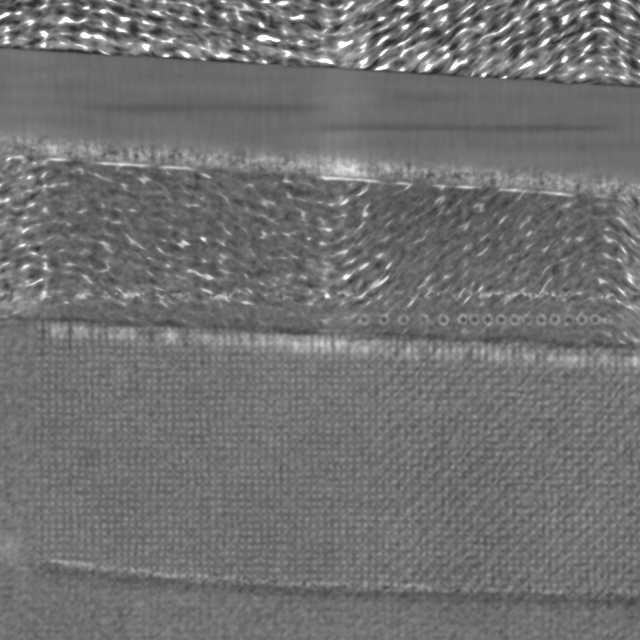
Give the GLSL for this texture, as a Shadertoy shader.

```glsl
const float TAU = 6.2831853;

vec2 hashGradient(vec2 cell) {
    vec2 h = vec2(dot(cell, vec2(127.1, 311.7)), dot(cell, vec2(269.5, 183.3)));
    return 2.0 * fract(sin(h) * 43758.55) - 1.0;
}

// Gradient noise
float noise(vec2 p) {
    vec2 i = floor(p), f = fract(p);
    vec2 u = f * f * (3.0 - 2.0 * f);
    float a = dot(hashGradient(i), f);
    float b = dot(hashGradient(i + vec2(1, 0)), f - vec2(1, 0));
    float c = dot(hashGradient(i + vec2(0, 1)), f - vec2(0, 1));
    float d = dot(hashGradient(i + 1.0), f - 1.0);
    return mix(mix(a, b, u.x), mix(c, d, u.x), u.y);
}

vec2 noisePair(vec2 p) { return vec2(noise(p), noise(p + 9.3)); }

// Soft bell of half-width w around zero
float bell(float d, float w) { return exp(-d * d / (w * w)); }

// Window from a to b with soft ends
float span(float x, float a, float b, float soft) {
    return smoothstep(a - soft, a + soft, x) * (1.0 - smoothstep(b - soft, b + soft, x));
}

// Rounded valley at the centre, arches near both sides, gentler on the left
float foldHeight(float x) {
    float d = sqrt((x - 0.52) * (x - 0.52) + 0.0006);
    float arch = 0.42 - sqrt((d - 0.42) * (d - 0.42) + 0.0004);
    return arch * mix(0.45, 1.0, smoothstep(0.42, 0.56, x));
}

// Short slanted dashes: noise at two scales plus a loose lattice
float strokes(vec2 p, float slant, vec2 density, float regularity) {
    vec2 q = vec2(p.x, p.y + slant * foldHeight(p.x)) + 0.008 * noisePair(p * 27.0);
    float rough = noise(q * density) + 0.65 * noise(q * density * 1.8 + 7.0);
    return rough + regularity * (sin(TAU * q.x * 32.0) * 0.7 + sin(TAU * q.y * 49.0));
}

// Lift the crests of a signed relief toward white
float crest(float n) { return 0.4 * n + 0.65 * smoothstep(0.2, 0.75, n); }

// Woven grid with drifting, uneven threads
float weave(vec2 p, float threads) {
    vec2 warp = 2.8 * noisePair(p * 21.0) + 1.8 * noisePair(p * 55.0);
    vec2 s = sin(TAU * threads * p + warp);
    vec2 uneven = 0.7 + noisePair(p * 31.0);
    float diagonal = sin(TAU * threads * 0.5 * (p.x + p.y) + warp.x * 2.0);
    float lean = 0.15 + 0.4 * smoothstep(0.5, 0.65, p.x);
    return 0.55 * dot(uneven, s) + 0.35 * s.x * s.y + lean * diagonal;
}

// Row of small rings centred on a height
float ringRow(vec2 p, float height, float pitch, float radius) {
    float r = length(vec2((fract(p.x / pitch) - 0.5) * pitch, p.y - height));
    return bell(r - radius, 0.003) - 0.6 * bell(r, 0.004);
}

void mainImage(out vec4 fragColor, in vec2 fragCoord) {
    vec2 p = fragCoord / iResolution.xy;
    p.y = 1.0 - p.y; // depth grows downward
    float x = p.x, y = p.y;
    // Signed depth below each slanted boundary
    float wobble = 0.005 * noise(vec2(x * 14.0, 2.0));
    float hem = y - 0.074 - 0.061 * x - wobble * 0.5;
    float seam = y - 0.241 - 0.067 * x - wobble * 0.5;
    float crease = y - 0.496 - 0.046 * x - wobble;
    float fold = y - 0.929 - 0.009 * x + 0.055 * exp(-3.0 * x) - wobble * 0.7;
    // Shared masks and grain
    float centre = bell(x - 0.53, 0.045);
    float sides = 1.0 - span(x, 0.07, 0.97, 0.03);
    float inside = smoothstep(0.04, 0.07, x);
    float speckle = noise(p * 115.0) + 0.5 * noise(p * 190.0);
    float patches = noise(p * vec2(28.0, 45.0));
    float streaks = noise(p * vec2(120.0, 24.0));

    // Coarse strip at the top
    float strip = 0.42 + 0.95 * crest(strokes(p, 0.55, vec2(50.0, 88.0), 0.21));
    strip += 0.08 * centre + 0.08 * speckle + 0.2 * patches;
    strip += 0.1 * bell(hem + 0.018, 0.014);

    // Smooth band with faint dark bars and a fuzzy lower rim
    float band = 0.415 + 0.04 * noise(p * vec2(9.0, 55.0)) + 0.03 * streaks + 0.015 * speckle;
    band += 0.05 * centre + 0.03 * bell(x - 0.04, 0.05) + 0.05 * bell(seam + 0.02, 0.03);
    band -= 0.05 * bell(y - 0.168, 0.008) * span(x, 0.13, 0.5, 0.04);
    band -= 0.06 * bell(y - 0.2, 0.006) * span(x, 0.5, 0.95, 0.03);
    band -= 0.04 * bell(y - 0.153, 0.009) * span(x, 0.61, 0.72, 0.03);
    float rim = 0.08 + 0.25 * patches + 0.22 * speckle + 0.15 * streaks + 0.2 * centre;
    band += bell(seam + 0.014, 0.014) * rim;

    // Rough middle panel, calmer toward its foot
    float grain = strokes(p, 0.7, vec2(50.0, 76.0), 0.12);
    float calm = smoothstep(0.47, 0.486, y);
    float foot = smoothstep(0.38, 0.46, y) * (1.0 - calm);
    float strength = 0.35 + 0.5 * sides + 0.22 * centre + 0.12 * foot;
    float panel = 0.39 + 0.08 * sides + 0.04 * centre + 0.03 * foot + 0.02 * calm;
    panel += crest(grain) * strength * (1.0 - 0.6 * calm) + 0.09 * speckle;
    panel += 0.08 * noise(p * vec2(12.0, 95.0)) * max(calm, smoothstep(0.6, 0.4, x));
    panel -= 0.04 * bell(x - 0.7, 0.12) * bell(y - 0.32, 0.04);
    panel += 0.3 * bell(y - 0.462, 0.006) * smoothstep(0.0, 0.4, patches + 0.4 * speckle);
    panel += 0.25 * span(x, 0.2, 0.49, 0.02) * bell(y - 0.372, 0.015) * smoothstep(0.1, 0.6, grain);
    float rings = ringRow(p + vec2(0.0045, 0.0), 0.4995, x < 0.73 ? 0.031 : 0.021, 0.0065);
    panel += 0.14 * rings * span(x, 0.55, 0.96, 0.012) * (0.8 + patches + 0.6 * speckle);

    // Fine woven field with a quiet left margin
    float quiet = max(1.0 - inside, smoothstep(-0.006, 0.006, fold));
    float cloth = 0.445 + 0.055 * weave(p, 88.0) * (1.0 - 0.65 * quiet) + 0.08 * speckle;
    cloth += 0.08 * quiet * noise(vec2(x + y * 0.5, y) * 95.0);
    cloth += 0.04 * noise(p * 6.0) + 0.05 * noise(p * 40.0);
    float glow = 0.1 + 0.3 * streaks + 0.15 * patches + 0.14 * bell(x - 0.5, 0.09);
    cloth += inside * glow * bell(crease - 0.016 - 0.008 * x, 0.012);
    float ridge = (0.1 + 0.25 * patches + 0.15 * speckle) * (1.0 - 0.6 * x);
    cloth += inside * bell(fold + 0.009, 0.006) * ridge;
    cloth -= inside * bell(fold - 0.004, 0.011) * (0.08 + 0.06 * patches);
    cloth += 0.1 * bell(length(p - vec2(0.015, 0.855)), 0.022);

    // Stack the strips, then draw the thin boundary lines
    float grey = mix(strip, band, smoothstep(-0.003, 0.003, hem));
    grey = mix(grey, panel, smoothstep(-0.005, 0.005, seam));
    grey = mix(grey, cloth, smoothstep(-0.006, 0.006, crease));
    grey -= 0.15 * bell(hem, 0.003) * (0.8 + 1.5 * patches);
    float stitched = span(x, 0.02, 0.3, 0.03) + span(x, 0.5, 0.97, 0.03);
    grey += 0.4 * bell(seam - 0.003, 0.003) * stitched * smoothstep(-0.25, 0.3, patches);
    grey -= 0.11 * bell(crease, 0.006) * (0.75 + 1.5 * patches);
    fragColor = vec4(vec3(clamp(grey, 0.2, 1.0)), 1.0);
}
```
